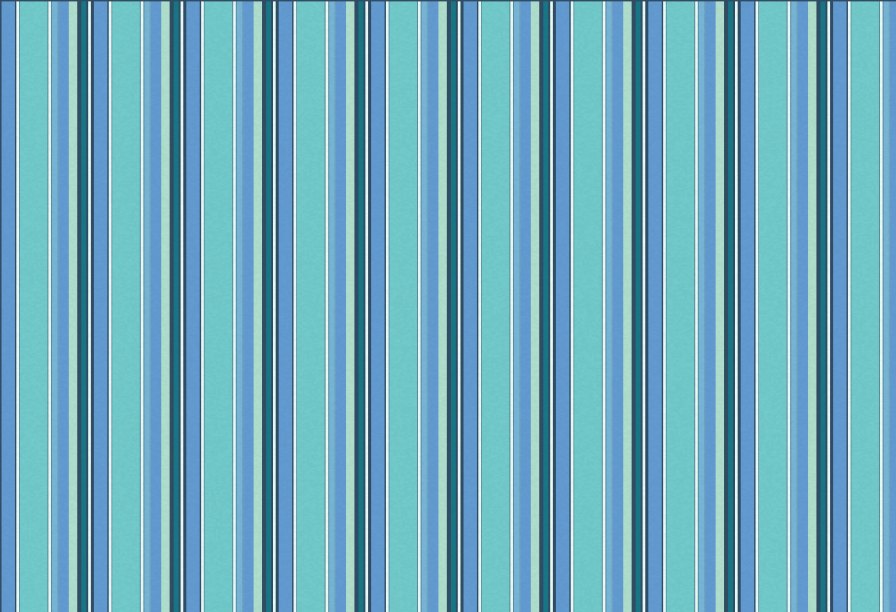
A WebGL 2 fragment shader for this pattern:

```glsl
#version 300 es
precision highp float;
// Vertical awning stripes in teal and blue, edged with white and dark pinstripes.

uniform vec2 u_resolution;
out vec4 fragColor;

const float CANVAS_WIDTH = 768.0;  // threads across the canvas
const float REPEAT = 79.2;         // threads in one repeat, about 9.7 across

const vec3 DARK = vec3(0.19, 0.30, 0.39);
const vec3 TEAL = vec3(0.44, 0.78, 0.78);
const vec3 BLUE = vec3(0.38, 0.60, 0.81);
const vec3 SKY = vec3(0.46, 0.70, 0.83);
const vec3 MINT = vec3(0.68, 0.86, 0.79);
const vec3 WHITE = vec3(0.90, 0.97, 0.96);
const vec3 SLATE = vec3(0.36, 0.55, 0.61);
const vec3 DEEP_TEAL = vec3(0.09, 0.46, 0.52);

float hash(vec2 p) {
  p = fract(p * vec2(0.1031, 0.1137));
  p += dot(p, p.yx + 33.3);
  return fract((p.x + p.y) * p.x * 47.0);
}

float noise(vec2 p) {
  vec2 i = floor(p), f = fract(p);
  f = f * f * (3.0 - 2.0 * f);
  vec2 e = vec2(0.0, 1.0);
  return mix(mix(hash(i), hash(i + e.yx), f.x),
             mix(hash(i + e.xy), hash(i + e.yy), f.x), f.y);
}

// Share of a pixel at x, of width px, that lies between two edges.
float coverage(float x, float left, float right, float px) {
  return clamp((min(x + 0.5 * px, right) - max(x - 0.5 * px, left)) / px, 0.0, 1.0);
}

// Colour a stripe adds over the dark ground.
vec3 stripe(vec3 color, float x, float left, float right, float px) {
  return (color - DARK) * coverage(x, left, right, px);
}

vec3 stripes(float x, float px) {
  vec3 c = DARK;
  // Blue band and first white pinstripe
  c += stripe(BLUE, x, 1.3, 12.8, px);
  c += stripe(WHITE, x, 14.0, 16.3, px);
  // Wide teal band between slate hairlines
  c += stripe(SLATE, x, 16.3, 17.0, px);
  c += stripe(TEAL, x, 17.0, 40.6, px);
  c += stripe(SLATE, x, 40.6, 41.5, px);
  c += stripe(WHITE, x, 41.5, 43.7, px);
  // Sky, blue and mint group
  c += stripe(SLATE, x, 43.7, 44.6, px);
  c += stripe(SKY, x, 44.6, 49.0, px);
  c += stripe(mix(SLATE, SKY, 0.6), x, 49.0, 50.2, px);
  c += stripe(BLUE, x, 50.2, 59.0, px);
  c += stripe(MINT, x, 59.0, 66.2, px);
  // Deep teal core and last white pinstripe
  c += stripe(DEEP_TEAL, x, 69.7, 73.9, px);
  c += stripe(WHITE, x, 75.6, 77.9, px);
  return c;
}

void main() {
  float px = CANVAS_WIDTH / u_resolution.x;
  vec2 p = gl_FragCoord.xy * px;
  vec3 color = stripes(mod(p.x, REPEAT), px);

  // Faint woven grain
  float grain = noise(p * vec2(0.5, 0.7)) - 0.5;
  color *= 1.0 + 0.035 * grain;

  // Thin dark line along the top edge
  float top = u_resolution.y * px;
  color = mix(color, DARK, coverage(p.y, top - 1.2, top + 1.0, px));
  fragColor = vec4(color, 1.0);
}
```
